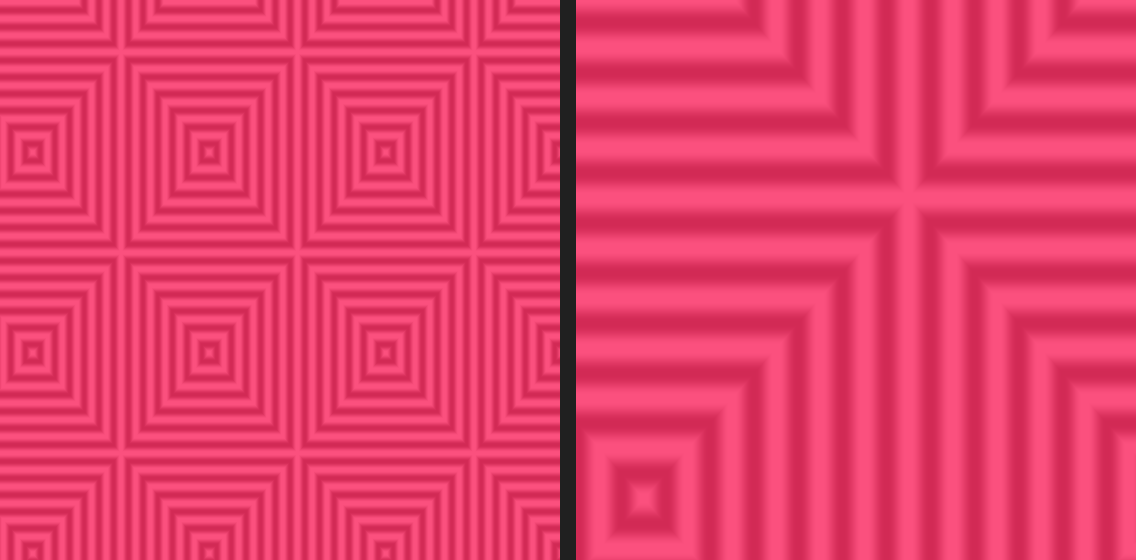
Left, the full canvas; right, a detail of the centre.
A Shadertoy shader for this pattern:

```glsl
const vec3 LIGHT_PINK = vec3(0.985, 0.315, 0.495);
const vec3 DEEP_ROSE = vec3(0.825, 0.165, 0.335);

// Position inside a repeating tile: 0 at its centre, +-1 at its borders
vec2 tileCoord(vec2 p, vec2 centre, vec2 size) {
    return 2.0 * fract((p - centre) / size + 0.5) - 1.0;
}

// Distance to the tile centre, measured in nested rectangles
float boxDistance(vec2 q) {
    return max(abs(q.x), abs(q.y));
}

// Concentric bands: 0 on the dark line, 1 in the light gap
float ringBands(float d, float count, float threshold, float softness) {
    float wave = abs(2.0 * fract(d * count) - 1.0);
    return smoothstep(threshold - softness, threshold + softness, wave);
}

void mainImage(out vec4 fragColor, in vec2 fragCoord) {
    vec2 p = fragCoord / iResolution.y;
    vec2 tileSize = vec2(0.3151, 0.3581);
    vec2 tileCentre = vec2(0.3737, 0.3698);
    float ringCount = 6.0;

    // Edge softness never falls below one pixel
    float pixelStep = 4.0 * ringCount / (tileSize.x * iResolution.y);
    float softness = max(0.4, 0.5 * pixelStep);

    vec2 q = tileCoord(p, tileCentre, tileSize);
    float light = ringBands(boxDistance(q), ringCount, 0.48, softness);

    fragColor = vec4(mix(DEEP_ROSE, LIGHT_PINK, light), 1.0);
}
```
